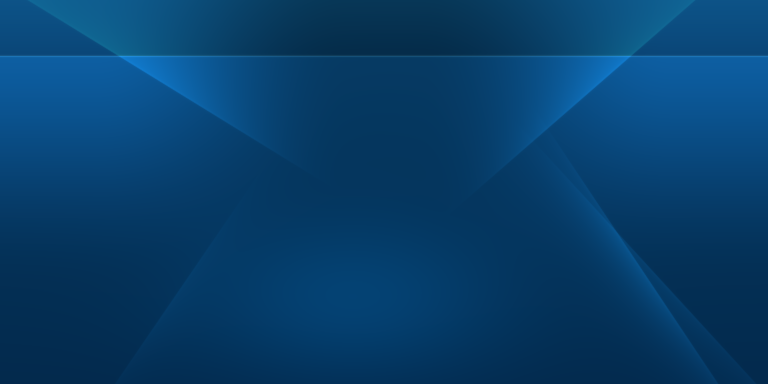
Reproduce this background procedurally as a WebGL 1 fragment shader.

```glsl
precision highp float;

uniform vec2 u_resolution;

const vec3 BASE_LOW = vec3(0.010, 0.162, 0.300);
const vec3 BASE_HIGH = vec3(0.025, 0.240, 0.405);
const vec3 SIDE_LIGHT = vec3(0.030, 0.150, 0.260);
const vec3 FLOOR_GLOW = vec3(0.002, 0.080, 0.130);
const vec3 BEAM_BLUE = vec3(0.025, 0.180, 0.280);
const vec3 BEAM_TEAL = vec3(0.035, 0.200, 0.150);
const vec3 SHEEN = vec3(0.010, 0.040, 0.045);
const vec3 RULE_LIGHT = vec3(0.120, 0.170, 0.160);

const float HEADER_Y = 0.854;
const float HEADER_DIM = 0.73;
const float EDGE_WIDTH = 0.0025;
const float EDGE_GAIN = 0.35;
const float BEAM_START = 0.6;
const float BEAM_PEAK = 0.35;
const vec2 FLOOR_CENTER = vec2(0.92, 0.21);
const vec2 FLOOR_RADIUS = vec2(0.40, 0.21);

// Light with a crisp edge from a to b; side picks where the glow falls.
float beam(vec2 p, vec2 a, vec2 b, float side, float width, float pixel) {
  vec2 axis = b - a;
  float span = length(axis);
  vec2 dir = axis / span;
  vec2 rel = p - a;
  float along = dot(rel, dir) / span;
  float dist = side * dot(rel, vec2(-dir.y, dir.x));
  float fade = mix(BEAM_START, 1.0, smoothstep(0.0, BEAM_PEAK, along))
             * (1.0 - smoothstep(BEAM_PEAK, 1.0, along));
  float glow = exp(-max(dist, 0.0) / width) * smoothstep(-pixel, pixel, dist);
  float edge = exp(-abs(dist) / max(EDGE_WIDTH, 0.6 * pixel));
  return fade * (glow + EDGE_GAIN * edge);
}

void main() {
  vec2 p = gl_FragCoord.xy / u_resolution * vec2(2.0, 1.0);
  float pixel = 1.0 / u_resolution.y;
  float header = smoothstep(-0.5 * pixel, 0.5 * pixel, p.y - HEADER_Y);

  // Vertical gradient, brighter toward the upper sides
  vec3 color = mix(BASE_LOW, BASE_HIGH, p.y);
  float sides = smoothstep(0.10, 0.75, abs(p.x - 1.0));
  color += SIDE_LIGHT * sides * smoothstep(0.25, 0.95, p.y);

  // Soft pool of light near the floor
  vec2 pool = (p - FLOOR_CENTER) / FLOOR_RADIUS;
  color += FLOOR_GLOW * exp(-dot(pool, pool));

  // Dimmed header band
  color *= mix(1.0, HEADER_DIM, header);
  color += SHEEN * header * (p.y - HEADER_Y) / (1.0 - HEADER_Y);

  // Upper beams form a V, lower beams spread to the floor
  float light = 0.65 * beam(p, vec2(0.073, 1.0), vec2(0.898, 0.492), 1.0, 0.11, pixel);
  light += 0.65 * beam(p, vec2(1.810, 1.0), vec2(1.146, 0.422), -1.0, 0.09, pixel);
  light += 0.20 * beam(p, vec2(0.300, 0.0), vec2(0.703, 0.589), -1.0, 0.07, pixel);
  light += 0.48 * beam(p, vec2(1.870, 0.0), vec2(1.367, 0.753), 1.0, 0.06, pixel);
  light += 0.32 * beam(p, vec2(1.969, 0.0), vec2(1.302, 0.727), 1.0, 0.07, pixel);
  color += mix(BEAM_BLUE, BEAM_TEAL, header) * light;

  // Thin rule under the header
  float rule = exp(-abs(p.y - HEADER_Y) / max(0.0015, 0.5 * pixel));
  color += RULE_LIGHT * rule;

  gl_FragColor = vec4(color, 1.0);
}
```
